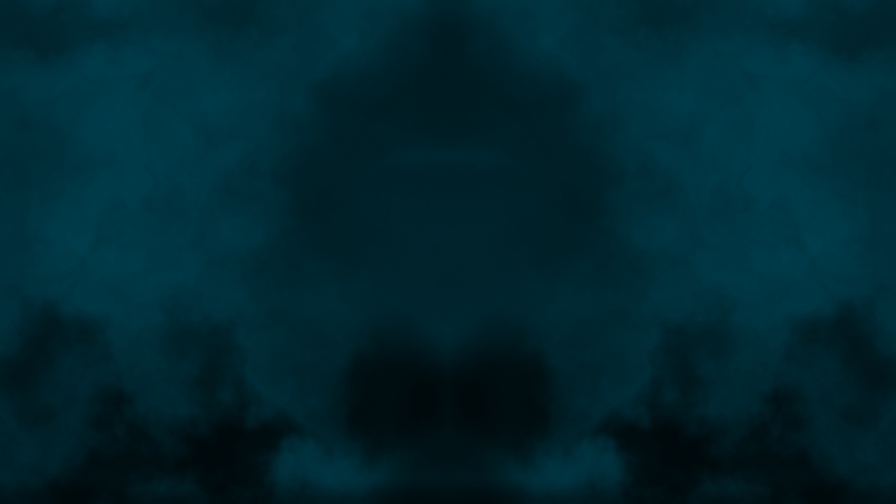
A Shadertoy shader for this background:

```glsl
float hash(vec2 p) {
    return fract(sin(dot(p, vec2(127.1, 311.7))) * 43758.5453);
}

float valueNoise(vec2 p) {
    vec2 cell = floor(p), f = fract(p);
    f = f * f * (3.0 - 2.0 * f);
    float low = mix(hash(cell), hash(cell + vec2(1.0, 0.0)), f.x);
    float high = mix(hash(cell + vec2(0.0, 1.0)), hash(cell + vec2(1.0)), f.x);
    return mix(low, high, f.y);
}

// Layered noise centred on zero
float fbm(vec2 p) {
    float sum = 0.0, amplitude = 0.5;
    for (int i = 0; i < 5; i++) {
        sum += amplitude * (valueNoise(p) - 0.5);
        p = mat2(1.6, 1.2, -1.2, 1.6) * p + 7.3;
        amplitude *= 0.56;
    }
    return sum;
}

// Soft ellipse: 1 at the centre, 0.5 at the radius
float cloud(vec2 p, vec2 centre, vec2 radius, float softness) {
    float d = length((p - centre) / radius);
    return 1.0 - smoothstep(1.0 - softness, 1.0 + softness, d);
}

float shadow(float level, float amount, float mask) {
    return level * (1.0 - amount * mask);
}

// Broad dome with a faint arch inside
float domeLayer(float level, vec2 p, vec2 q) {
    level = shadow(level, 0.24, cloud(q, vec2(0.0, 0.50), vec2(0.40, 0.47), 0.3));
    level = shadow(level, 0.27, cloud(q, vec2(0.0, 0.61), vec2(0.32, 0.28), 0.3));
    level = shadow(level, 0.20, cloud(q, vec2(0.0, 0.91), vec2(0.10, 0.12), 0.9));
    level = shadow(level, 0.20, cloud(q, vec2(0.0, 0.95), vec2(0.04, 0.06), 0.9));
    level += 0.018 * cloud(p, vec2(0.0, 0.47), vec2(0.24, 0.18), 0.7);
    float archHeight = 0.695 - 1.7 * p.x * p.x;
    float arch = exp(-pow((q.y - archHeight) / 0.02, 2.0));
    return level + 0.020 * arch * (1.0 - smoothstep(0.05, 0.23, p.x));
}

// Twin lobes and the dark mound below them
float lobeLayer(float level, vec2 p, vec2 q) {
    vec2 r = mix(p, q, 0.6);
    level = shadow(level, 0.62, cloud(r, vec2(0.115, 0.215), vec2(0.115, 0.125), 0.5));
    level = shadow(level, 0.50, cloud(p, vec2(0.0, 0.20), vec2(0.08, 0.09), 0.7));
    level = shadow(level, 0.50, cloud(r, vec2(0.0, 0.03), vec2(0.11, 0.09), 0.5));
    return level + 0.030 * cloud(q, vec2(0.20, 0.05), vec2(0.09, 0.05), 0.8);
}

// Ragged smoke rising from the lower sides
float smokeLayer(float level, vec2 q) {
    level = shadow(level, 0.66, cloud(q, vec2(0.42, 0.08), vec2(0.13, 0.12), 0.6));
    vec2 leaning = q - vec2(0.2 * (q.y - 0.2), 0.0);
    level = shadow(level, 0.42, cloud(leaning, vec2(0.47, 0.20), vec2(0.06, 0.14), 0.8));
    level = shadow(level, 0.62, cloud(q, vec2(0.68, 0.06), vec2(0.14, 0.10), 0.7));
    level = shadow(level, 0.45, cloud(q, vec2(0.82, 0.29), vec2(0.10, 0.09), 0.8));
    return shadow(level, 0.25, cloud(q, vec2(0.60, 0.12), vec2(0.45, 0.22), 0.7));
}

// Thin shade along the upper corners and outer edge
float edgeLayer(float level, vec2 p, vec2 q) {
    level = shadow(level, 0.28, cloud(q, vec2(0.80, 0.94), vec2(0.14, 0.06), 0.9));
    level = shadow(level, 0.22, cloud(q, vec2(0.43, 0.98), vec2(0.16, 0.06), 0.9));
    level = shadow(level, 0.10, cloud(q, vec2(0.84, 0.72), vec2(0.10, 0.08), 0.9));
    level = shadow(level, 0.16, smoothstep(0.72, 0.92, p.x));
    return shadow(level, 0.50, 1.0 - smoothstep(0.0, 0.06, p.y));
}

void mainImage(out vec4 fragColor, in vec2 fragCoord) {
    // Mirrored coordinates, in units of the canvas height
    vec2 p = (fragCoord - vec2(0.5 * iResolution.x, 0.0)) / iResolution.y;
    p.x = sqrt(p.x * p.x + 0.00002);

    // Turbulence grows rougher toward the bottom and the sides
    vec2 turbulence = vec2(fbm(p * 9.0), fbm(p * 9.0 + 19.0));
    float roughness = mix(0.26, 0.15, smoothstep(0.1, 0.6, p.y));
    vec2 q = p + turbulence * roughness * smoothstep(-0.1, 0.3, p.x);

    float level = 0.212 + 0.03 * fbm(p * vec2(4.0, 6.0) + 3.0);
    level = domeLayer(level, p, q);
    level = smokeLayer(level, q);
    level = lobeLayer(level, p, q);
    level = edgeLayer(level, p, q);

    // Wispy grain, faint in the calm centre
    float calm = cloud(p, vec2(0.0, 0.52), vec2(0.30, 0.30), 0.5);
    level *= 1.0 + mix(0.28, 0.10, calm) * fbm(q * 15.0 + 5.0);

    // Teal tint with a fine dither against banding
    level += (hash(fragCoord) - 0.5) / 255.0;
    vec3 teal = vec3(0.0, 1.0, 1.25);
    fragColor = vec4(clamp(teal * level, 0.0, 1.0), 1.0);
}
```
